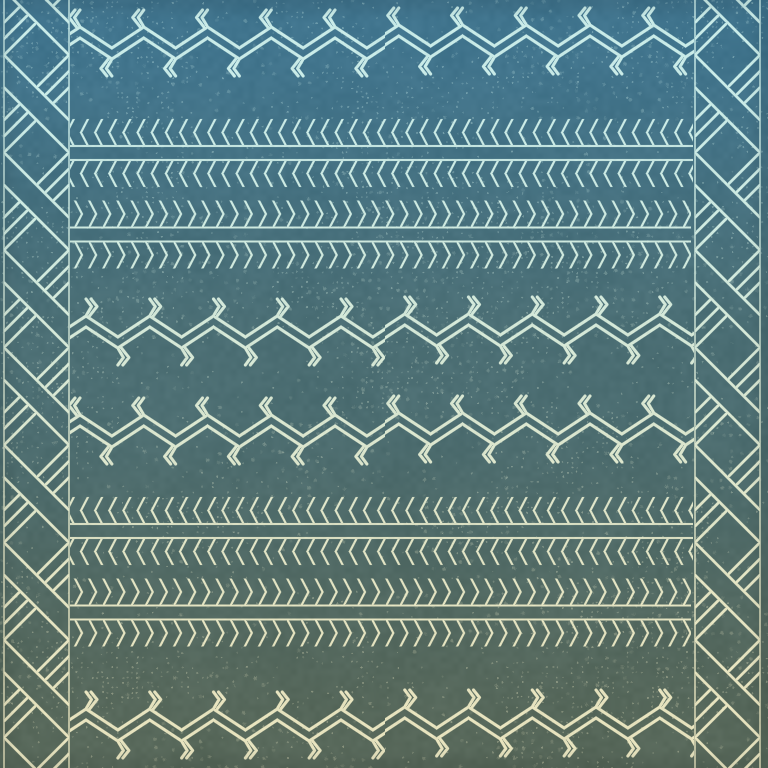
Give the GLSL for this pattern, as a WebGL 2 fragment shader.

```glsl
#version 300 es
precision highp float;
// Tribal stripe textile: zigzag vines, chevron bands and lattice borders on a worn gradient.
#define GRID 768.0
#define ZIG_PERIOD 63.75
#define CHEVRON_PERIOD 14.15
#define LATTICE_PERIOD 97.5
#define ZIG_WIDTH 3.1
#define CHEVRON_WIDTH 2.2
#define LATTICE_WIDTH 2.8
#define RULE_WIDTH 1.4
#define SEAM_X 385.0
#define WEAR 0.34

uniform vec2 u_resolution;
out vec4 outColor;

float hash(vec2 p) {
    vec3 q = fract(vec3(p.xyx) * 0.1031);
    q += dot(q, q.yzx + 33.33);
    return fract((q.x + q.y) * q.z);
}

float noise(vec2 p) {
    vec2 i = floor(p), f = fract(p);
    f = f * f * (3.0 - 2.0 * f);
    return mix(mix(hash(i), hash(i + vec2(1, 0)), f.x),
               mix(hash(i + vec2(0, 1)), hash(i + 1.0), f.x), f.y);
}

// Offset from the nearest multiple of a period.
float wrap(float x, float period) {
    return mod(x + 0.5 * period, period) - 0.5 * period;
}

float segment(vec2 p, vec2 a, vec2 b) {
    vec2 pa = p - a, ba = b - a;
    return length(pa - ba * clamp(dot(pa, ba) / dot(ba, ba), 0.0, 1.0));
}

float stroke(float d, float width, float px) {
    return 1.0 - smoothstep(-px, px, d - 0.5 * width);
}

// One zigzag line with a double hook above each peak.
float hookedZigzag(vec2 p) {
    p.x = wrap(p.x, ZIG_PERIOD);
    float d = abs(p.y - 18.0 - 42.0 * abs(p.x) / ZIG_PERIOD) * 0.835;
    d = min(d, segment(p, vec2(0, 1), vec2(5.5, 8.5)));
    d = min(d, segment(p, vec2(5.5, 8.5), vec2(0.5, 17)));
    d = min(d, segment(p, vec2(5, 1), vec2(11, 8.5)));
    return min(d, segment(p, vec2(11, 8.5), vec2(3.5, 18)));
}

// Two rows of chevrons, each resting on a rule.
float chevronBand(vec2 p, float px) {
    float h = p.y < 34.0 ? p.y : 68.0 - p.y;
    float u = mod(p.x + 4.0, CHEVRON_PERIOD) - 4.0;
    float d = abs(u - 7.0 * abs(h / 13.5 - 1.0)) * 0.89;
    float rows = smoothstep(-px, px, h) * (1.0 - smoothstep(-px, px, h - 27.0));
    return max(stroke(d, CHEVRON_WIDTH, px) * rows, stroke(abs(h - 27.0), 2.0, px));
}

// Diamonds joined by long diagonals, with hatched corners.
float lattice(vec2 p, float px) {
    float fall = abs(wrap(p.y - p.x, LATTICE_PERIOD));
    float rise = abs(wrap(p.y + p.x, LATTICE_PERIOD));
    float hatch = min(abs(rise - 32.5), abs(rise - 48.75)) * 0.707;
    float ink = stroke(hatch, LATTICE_WIDTH, px) * step(fall, 32.5);
    ink = max(ink, stroke(abs(fall - 32.5) * 0.707, LATTICE_WIDTH, px));
    float edge = abs(p.x) - 32.5;
    return max(ink * step(edge, 0.0), stroke(abs(edge), RULE_WIDTH, px));
}

// Scattered flecks, denser in cloudy patches.
float flecks(vec2 p, float size, float seed) {
    vec2 cell = floor(p / size);
    float r = hash(cell + seed);
    vec2 center = 0.3 + 0.4 * vec2(hash(cell + seed + 17.0), hash(cell + seed + 41.0));
    float d = length(fract(p / size) - center) + 0.18 * (noise(p * 0.9) - 0.5);
    float patchy = smoothstep(0.3, 0.85, noise(p / 75.0 + seed));
    return (1.0 - smoothstep(0.08, 0.28, d)) * step(r, 0.04 + 0.3 * patchy) * (0.3 + 0.7 * hash(cell + 9.0));
}

void main() {
    vec2 p = gl_FragCoord.xy / u_resolution * GRID;
    p.y = GRID - p.y;
    float px = 0.7 * GRID / u_resolution.y;
    float t = p.y / GRID;

    // Central rows alternate direction.
    vec4 zigTop = vec4(9, 298, 397, 691), bandTop = vec4(119, 200.5, 497, 578.5);
    float rightHalf = step(SEAM_X, p.x), inner = 0.0;
    for (int i = 0; i < 4; i++) {
        bool vineLeft = i % 2 == 0;
        vec2 z = vec2(vineLeft ? 80.0 - p.x : p.x - 86.0, p.y - zigTop[i] + 2.0 * rightHalf);
        float d = min(hookedZigzag(z), hookedZigzag(vec2(z.x + 0.5 * ZIG_PERIOD, 68.0 - z.y)));
        inner = max(inner, stroke(d, ZIG_WIDTH, px));
        vec2 b = vec2(vineLeft ? p.x - 81.0 : 82.0 - p.x, p.y - bandTop[i]);
        inner = max(inner, chevronBand(b, px) * step(p.x, vineLeft ? 693.0 : 690.5));
    }
    float ink = inner * step(70.0, p.x) * step(p.x, 694.0);

    // Borders on both sides.
    float side = p.x < 0.5 * GRID ? 36.5 : 727.5;
    ink = max(ink, lattice(vec2(p.x - side, p.y - 55.0), px));

    // Ground and thread gradients with wear.
    vec3 ground = mix(vec3(0.25, 0.455, 0.555), vec3(0.295, 0.43, 0.45), smoothstep(0.0, 0.5, t));
    ground = mix(ground, vec3(0.34, 0.405, 0.35), smoothstep(0.45, 1.0, t));
    ground += 0.025 * (noise(p / 6.0) - 0.5) + 0.02 * (noise(p / 50.0) - 0.5);
    vec3 thread = mix(vec3(0.82, 0.95, 0.93), vec3(0.94, 0.92, 0.77), smoothstep(0.05, 0.95, t));
    float wear = max(flecks(p, 5.0, 3.0), flecks(p + 2.3, 9.0, 11.0) * 0.7);
    vec3 color = mix(ground, thread, wear * WEAR);
    color = mix(color, thread, ink * (0.97 - 0.06 * noise(p / 3.0)));
    vec2 rim = abs(p / GRID - 0.5) * 2.0;
    color *= 1.0 - 0.07 * smoothstep(0.94, 1.0, max(rim.x, rim.y));
    outColor = vec4(color, 1.0);
}
```
